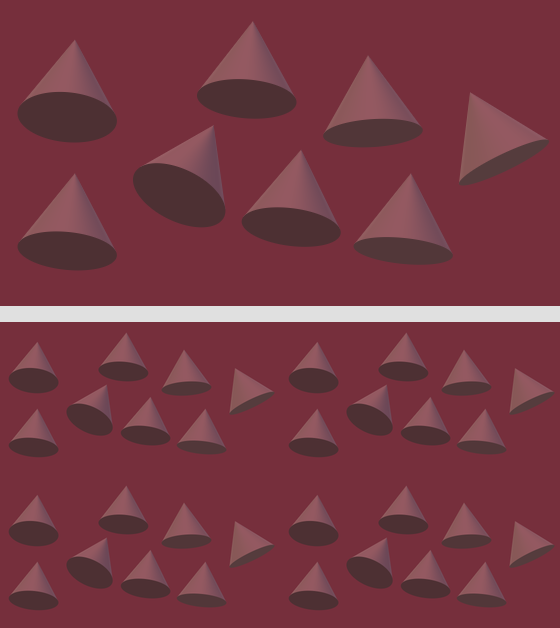
Top, the tile; bottom, the same tile 2 across and 2 down.
Write a WebGL 1 fragment shader that draws this background.

```glsl
precision highp float;
// Scattered matte cones seen from slightly below, on a flat wine-red ground.
// Two staggered rows are laid out by layered sines; each cone is an ellipse
// plus its two tangents to the apex, measured by wrapped offsets so it tiles.

uniform vec2 u_resolution;

const float PI = 3.14159265;
const float COLUMNS = 4.0;
const float RADIUS = 0.163;       // base half width, in canvas heights
const float HEIGHT = 0.255;       // base centre to apex
const float TILT_SHADE = 1.2;     // how far leaning turns a cone in the light
const float RIM_GLOW = 0.025;

const vec3 GROUND = vec3(0.462, 0.184, 0.237);
const vec3 CLAY = vec3(0.53, 0.345, 0.34);
const vec3 ROSE = vec3(0.58, 0.35, 0.38);
const vec3 PLUM = vec3(0.42, 0.28, 0.34);
const vec3 BASE_OPEN = vec3(0.302, 0.188, 0.200);
const vec3 BASE_NARROW = vec3(0.335, 0.235, 0.240);

struct Cone {
  vec2 centre;    // base centre, as a fraction of the canvas
  float tilt;     // clockwise lean in radians
  float opening;  // base ellipse height over width
};

// Layered sines spread the cones away from a regular grid.
Cone coneAt(float column, float row) {
  float phase = column * PI / (COLUMNS - 1.0);
  float bump = sin(phase) + 0.4 * sin(2.0 * phase);
  float along = column / (COLUMNS - 1.0);
  Cone lower = Cone(vec2(0.12 + 0.6 * along, 0.18 + 0.15 * bump),
                    0.1 + 0.2 * bump * bump * bump,
                    0.38 - 0.12 * along + 0.15 * bump);
  Cone upper = Cone(vec2(0.12 + 0.78 * along + 0.05 * bump,
                         0.617 - 0.148 * along + 0.09 * bump),
                    0.1 - 0.55 * along * along * along,
                    0.5 - 0.33 * along);
  if (row < 0.5) return lower;
  return upper;
}

// Shortest offset on the repeating canvas.
vec2 wrapOffset(vec2 offset, vec2 tile) {
  return offset - tile * floor(offset / tile + 0.5);
}

float coverage(float signedDistance, float pixel) {
  return clamp(0.5 - signedDistance / pixel, 0.0, 1.0);
}

// Colour around the flank: warm on the left, cool on the right.
vec3 flankColour(float across, float tilt) {
  float turn = across + TILT_SHADE * tilt;
  vec3 colour = mix(CLAY, ROSE, smoothstep(-1.4, -0.1, turn));
  colour = mix(colour, PLUM, smoothstep(-0.1, 1.4, turn));
  return colour + RIM_GLOW * smoothstep(0.88, 1.0, abs(across));
}

vec3 drawCone(vec3 under, vec2 offset, Cone cone, float pixel) {
  // Local frame with the axis upright and the base stretched to a circle.
  float c = cos(cone.tilt);
  float s = sin(cone.tilt);
  vec2 local = vec2(c * offset.x - s * offset.y, s * offset.x + c * offset.y);
  vec2 q = vec2(local.x, local.y / cone.opening);
  float apex = HEIGHT / cone.opening;

  // Flank between the tangents, cut at the chord joining the tangent points.
  float sinHalf = RADIUS / apex;
  float cosHalf = sqrt(1.0 - sinHalf * sinHalf);
  float tangent = abs(q.x) * cosHalf + q.y * sinHalf - RADIUS;
  tangent /= length(vec2(cosHalf, sinHalf / cone.opening));
  float chord = RADIUS * sinHalf * cone.opening - local.y;
  float halfWidth = max((apex - q.y) * sinHalf / cosHalf, 0.0001);
  float across = clamp(q.x / halfWidth, -1.0, 1.0);
  vec3 colour = mix(under, flankColour(across, cone.tilt),
                    coverage(max(tangent, chord), pixel));

  // Shaded base disc in front.
  float reach = max(length(q), 0.0001);
  float disc = (reach - RADIUS) / length(vec2(q.x, q.y / cone.opening) / reach);
  vec3 base = mix(BASE_NARROW, BASE_OPEN, smoothstep(0.15, 0.4, cone.opening));
  return mix(colour, base, coverage(disc, pixel));
}

void main() {
  float pixel = 1.0 / u_resolution.y;
  vec2 tile = vec2(u_resolution.x * pixel, 1.0);
  vec2 point = gl_FragCoord.xy * pixel;

  vec3 colour = GROUND;
  for (float row = 0.0; row < 2.0; row += 1.0) {
    for (float column = 0.0; column < COLUMNS; column += 1.0) {
      Cone cone = coneAt(column, row);
      vec2 offset = wrapOffset(point - cone.centre * tile, tile);
      colour = drawCone(colour, offset, cone, pixel);
    }
  }
  gl_FragColor = vec4(colour, 1.0);
}
```
